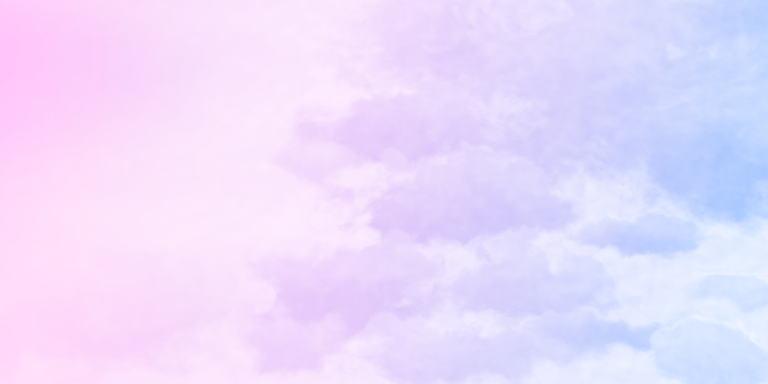
Write a WebGL 2 fragment shader that draws this texture.

```glsl
#version 300 es
precision highp float;
// Pastel sky: soft clouds shading from pink on the left to blue on the right.
uniform vec2 u_resolution;
out vec4 fragColor;

float hash(vec2 p) {
    vec3 q = fract(vec3(p.xyx) * 0.1031);
    q += dot(q, q.yzx + 33.33);
    return fract((q.x + q.y) * q.z);
}

float noise(vec2 p) {
    vec2 i = floor(p), f = fract(p);
    f = f * f * (3.0 - 2.0 * f);
    return mix(mix(hash(i), hash(i + vec2(1, 0)), f.x),
               mix(hash(i + vec2(0, 1)), hash(i + vec2(1, 1)), f.x), f.y);
}

float fbm(vec2 p) {
    float sum = 0.0, amp = 0.5;
    for (int i = 0; i < 6; i++) {
        sum += amp * noise(p);
        p = mat2(1.6, 1.2, -1.2, 1.6) * p + 7.3;
        amp *= 0.54;
    }
    return sum;
}

// Lays one ragged cloud over the shade; its base is darker, its top edge lit.
void cloud(inout float shade, vec2 p, vec2 center, vec2 radius, float depth, float soft) {
    vec2 q = (p - center) / radius;
    float billow = fbm(p * vec2(11.0, 14.0) + center * 19.0) - 0.54;
    float field = 1.0 - length(q) + billow * 1.7;
    float body = smoothstep(-soft, soft, field);
    float base = smoothstep(0.9, -0.7, q.y + billow * 1.6);
    shade = mix(shade, depth * mix(0.58, 1.05, base), body);
    float rim = exp(-pow((field + 0.03) / 0.13, 2.0)) * smoothstep(-0.2, 0.7, q.y);
    shade -= 0.24 * rim * (1.0 - soft) * smoothstep(0.6, 1.2, p.x);
}

// Blends four tints placed along the sweep of the sky.
vec3 ramp(float t, vec3 a, vec3 b, vec3 c, vec3 d) {
    vec3 col = mix(a, b, smoothstep(0.0, 0.85, t));
    col = mix(col, c, smoothstep(0.75, 1.5, t));
    return mix(col, d, smoothstep(1.3, 2.0, t));
}

void main() {
    vec2 p = gl_FragCoord.xy / u_resolution.y;
    p.x *= 2.0 * u_resolution.y / u_resolution.x;
    vec2 w = p + 0.07 * (vec2(fbm(p * 6.0), fbm(p * 6.0 + 31.0)) - 0.54);

    // Haze: thin streaks and a pink glow from the left edge
    float shade = 0.05 + 0.22 * (fbm(p * vec2(2.5, 7.0)) - 0.54);
    shade += 0.34 * exp(-p.x * 5.0);
    vec2 glow = (w - vec2(0.0, 0.83)) / vec2(0.46, 0.27);
    shade += 0.66 * exp(-pow(dot(glow, glow), 1.3));
    shade += 0.24 * smoothstep(1.05, 1.4, p.x) * smoothstep(0.55, 0.8, p.y);

    // Upper bank, centre to right
    cloud(shade, w, vec2(1.24, 0.91), vec2(0.25, 0.19), 0.60, 0.50);
    cloud(shade, w, vec2(1.72, 0.77), vec2(0.45, 0.27), 0.72, 0.35);
    cloud(shade, w, vec2(1.90, 0.60), vec2(0.36, 0.14), 0.94, 0.60);
    cloud(shade, w, vec2(1.98, 0.98), vec2(0.22, 0.10), 0.80, 0.60);
    cloud(shade, w, vec2(1.07, 0.66), vec2(0.21, 0.11), 0.74, 0.40);
    cloud(shade, w, vec2(0.82, 0.585), vec2(0.11, 0.035), 0.40, 0.55);

    // Middle bank and the lone small cloud
    cloud(shade, w, vec2(1.21, 0.46), vec2(0.31, 0.11), 0.80, 0.32);
    cloud(shade, w, vec2(1.67, 0.38), vec2(0.13, 0.055), 0.84, 0.35);

    // Lower bank
    cloud(shade, w, vec2(1.37, 0.25), vec2(0.25, 0.10), 0.64, 0.35);
    cloud(shade, w, vec2(0.92, 0.25), vec2(0.23, 0.11), 0.76, 0.32);
    cloud(shade, w, vec2(0.26, 0.18), vec2(0.36, 0.12), 0.54, 0.60);
    cloud(shade, w, vec2(0.76, 0.12), vec2(0.17, 0.06), 0.54, 0.45);
    cloud(shade, w, vec2(1.22, 0.08), vec2(0.30, 0.08), 0.56, 0.40);
    cloud(shade, w, vec2(1.59, 0.14), vec2(0.15, 0.05), 0.76, 0.45);
    cloud(shade, w, vec2(1.92, 0.25), vec2(0.14, 0.05), 0.32, 0.30);
    cloud(shade, w, vec2(1.88, 0.07), vec2(0.19, 0.07), 0.44, 0.30);

    // Fine billow detail, strongest within the clouds
    float relief = fbm(w * vec2(22.0, 30.0)) - fbm(w * vec2(22.0, 30.0) + vec2(-0.3, 0.5));
    float grain = fbm(w * vec2(30.0, 40.0) + 5.0) - 0.54;
    float strength = mix(0.3, 1.0, smoothstep(0.5, 1.1, p.x));
    shade += strength * (0.18 * relief + 0.26 * grain);

    float sweep = p.x + 0.3 * (0.5 - p.y) * smoothstep(0.5, 1.3, p.x);
    vec3 light = ramp(sweep, vec3(1.0, 0.91, 0.98), vec3(0.99, 0.92, 0.995),
                      vec3(0.93, 0.92, 1.0), vec3(0.91, 0.94, 1.0));
    vec3 dark = ramp(sweep, vec3(1.0, 0.78, 0.98), vec3(0.89, 0.75, 0.98),
                     vec3(0.80, 0.77, 0.98), vec3(0.67, 0.79, 1.0));
    fragColor = vec4(mix(light, dark, clamp(shade, -0.25, 1.05)), 1.0);
}
```
